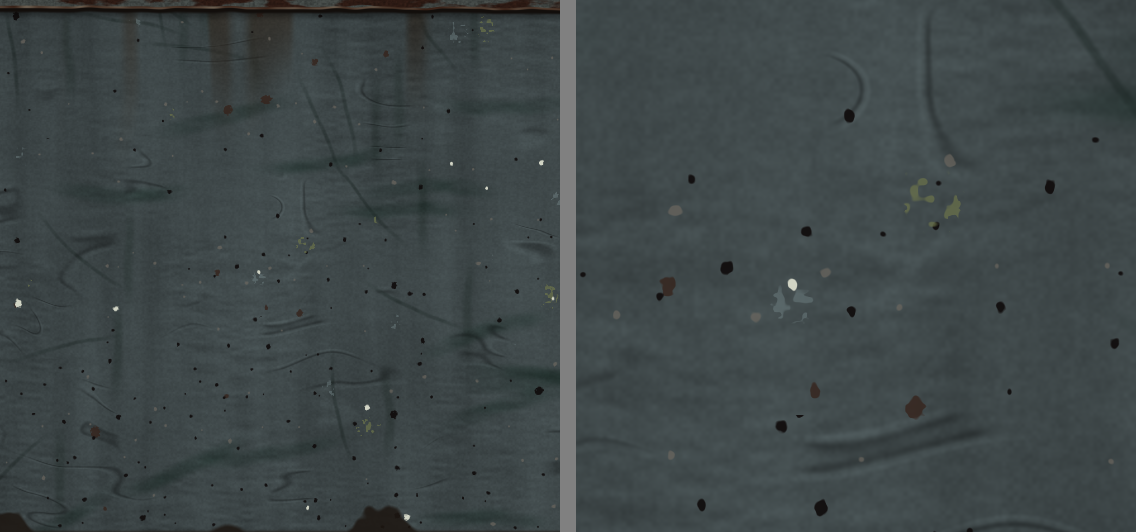
Left: the whole. Right: its middle third, enlarged.
This texture is drawn by a Shadertoy shader. Its source:

```glsl
// Weathered slate-green painted metal with rust runs, scuffs, specks and a rusty top rim

float hash(vec2 p) {
    return fract(sin(dot(p, vec2(127.1, 311.7))) * 43758.5);
}

float noise(vec2 p) {
    vec2 i = floor(p), f = fract(p);
    f = f * f * (3.0 - 2.0 * f);
    return mix(mix(hash(i), hash(i + vec2(1, 0)), f.x),
               mix(hash(i + vec2(0, 1)), hash(i + vec2(1, 1)), f.x), f.y);
}

float fbm(vec2 p) {
    float sum = 0.0, amp = 0.53;
    for (int i = 0; i < 4; i++) {
        sum += amp * noise(p);
        p = mat2(1.6, 0.3, -0.3, 1.6) * p * 1.25 + 7.3;
        amp *= 0.5;
    }
    return sum;
}

// Paint surface height: wrinkles that run mostly sideways
float wrinkles(vec2 p) {
    p.y += 0.02 * noise(p * 9.0);
    float fine = noise(p * vec2(45, 130));
    float broad = noise(p * vec2(13, 52) + 4.0);
    return 0.45 * fine + 0.8 * broad;
}

// One ragged dot in some of the cells; radius is in canvas heights
float specks(vec2 p, float cells, float density, float radius, float seed) {
    vec2 id = floor(p * cells) + seed;
    vec2 centre = 0.25 + 0.5 * vec2(hash(id), hash(id + 31.7));
    vec2 d = (fract(p * cells) - centre) / cells;
    d.x *= 0.8 + 0.6 * hash(id + 5.1);
    float size = radius * (0.4 + 0.9 * pow(hash(id + 12.4), 2.0));
    float edge = length(d) - size * (0.65 + 0.7 * noise(p * 330.0));
    float soft = 0.7 / iResolution.y;
    return step(hash(id + 57.9), density) * (1.0 - smoothstep(-soft, soft + 0.0006, edge));
}

// Groups of small flakes
float flakes(vec2 p, float cells, float density, float seed) {
    float patchMask = specks(p, cells, density, 0.017, seed);
    return patchMask * smoothstep(0.62, 0.78, noise(p * 190.0 + seed));
}

// Bent stroke that fades along its length
float stroke(vec2 p, vec2 centre, float angle, float bend, float halfLength, float width) {
    float c = cos(angle), s = sin(angle);
    vec2 q = mat2(c, -s, s, c) * (p - centre);
    q.y += bend * q.x * q.x + 0.012 * (noise(p * 14.0) - 0.5);
    float along = 1.0 - smoothstep(0.3, 1.0, abs(q.x) / halfLength);
    return along * (1.0 - smoothstep(0.15, 1.0, abs(q.y) / width));
}

void mainImage(out vec4 fragColor, in vec2 fragCoord) {
    vec2 p = fragCoord / iResolution.y;
    float aspect = iResolution.x / iResolution.y;
    float depth = 1.0 - p.y;

    // Painted base: clouds, vertical weathering, relief and grain
    float clouds = fbm(p * 4.0);
    float runs = fbm(p * vec2(24, 2.5) + 9.0);
    float relief = wrinkles(p) - wrinkles(p + vec2(0.001, 0.0045));
    float roughness = 0.35 + 0.9 * smoothstep(0.35, 0.65, noise(p * 4.5 + 2.0));
    float grain = noise(p * 260.0) - 0.5 + 0.6 * (noise(p * 420.0) - 0.5);
    float shade = 1.0 + 0.28 * (clouds - 0.5) + 0.24 * (runs - 0.5)
                + 0.22 * relief * roughness + 0.09 * grain;
    shade -= 0.10 * (1.0 - smoothstep(0.0, 0.3, depth));
    vec3 color = vec3(0.242, 0.277, 0.283) * shade;

    // Long broken creases with a lit lower lip
    float crease = noise(p * vec2(6, 26) + 2.0 * noise(p * 8.0)) - 0.5;
    float broken = smoothstep(0.52, 0.72, noise(p * 11.0 + 20.0));
    color *= 1.0 - 0.24 * broken * (1.0 - smoothstep(0.0, 0.05, abs(crease)));
    color *= 1.0 + 0.10 * broken * (1.0 - smoothstep(0.0, 0.05, abs(crease - 0.08)));

    // Broad greenish scuffs, thin scratches and upright drips
    for (int i = 0; i < 14; i++) {
        float k = float(i);
        vec2 centre = vec2(hash(vec2(k, 1.3)) * aspect, hash(vec2(k, 4.7)) * 0.9);
        float tilt = hash(vec2(k, 8.1));
        float bend = 3.0 * (hash(vec2(k, 2.9)) - 0.5);
        float scuff = stroke(p, centre, 0.7 * tilt - 0.1, bend * 0.6, 0.16, 0.022);
        scuff *= 0.4 + 0.9 * noise(p * vec2(30, 60));
        float scratch = stroke(p, centre.yx, 2.6 * tilt - 1.7, bend, 0.13, 0.0055);
        float drip = stroke(p, centre.yx + vec2(0.1, 0), 1.57, 0.0, 0.11, 0.014);
        color *= 1.0 - vec3(0.24, 0.17, 0.20) * scuff;
        color *= 1.0 - vec3(0.26, 0.22, 0.24) * scratch * (0.5 + 0.6 * noise(p * 60.0));
        color *= 1.0 - vec3(0.15, 0.12, 0.14) * drip;
    }

    // Rust washed down from the rim
    float runLength = 0.08 + 0.42 * noise(vec2(p.x * 9.0, 3.0));
    float rust = smoothstep(0.52, 0.8, noise(vec2(p.x * 24.0 + 0.5 * noise(p * 6.0), 8.5)));
    rust *= 1.0 - smoothstep(0.0, 1.0, depth / runLength);
    color = mix(color, vec3(0.19, 0.165, 0.135) * shade, 0.75 * rust);

    // Pits and rust spots, denser towards the bottom
    float low = smoothstep(0.2, 0.9, depth);
    float pits = max(specks(p, 21.0, 0.05 + 0.12 * low, 0.0055, 3.0),
                     specks(p, 41.0, 0.03 + 0.06 * low, 0.0028, 17.0));
    color = mix(color, vec3(0.21, 0.14, 0.11), 0.8 * specks(p, 13.0, 0.06, 0.009, 44.0));
    color = mix(color, vec3(0.06, 0.045, 0.045), 0.92 * pits);

    // Pale chips, dull crumbs and lichen flakes
    color = mix(color, vec3(0.42, 0.40, 0.37), 0.7 * specks(p, 33.0, 0.07, 0.0028, 71.0));
    color = mix(color, vec3(0.45, 0.52, 0.53), 0.45 * flakes(p, 9.0, 0.10, 23.0));
    color = mix(color, vec3(0.42, 0.45, 0.29), 0.7 * flakes(p, 8.0, 0.10, 61.0));
    color = mix(color, vec3(0.82, 0.83, 0.77), specks(p, 15.0, 0.045, 0.0065, 90.0));

    // Rust gnawing at the bottom edge
    float gnaw = 0.045 * smoothstep(0.5, 0.9, noise(vec2(p.x * 7.0, 5.0)));
    gnaw *= 0.6 + 0.8 * noise(p * 45.0);
    color = mix(color, vec3(0.11, 0.085, 0.065), 0.85 * (1.0 - smoothstep(-0.004, 0.006, p.y - gnaw)));

    // Top rim: shadow, worn bright edge and rust-blistered face
    float rim = depth - 0.004 * p.x + 0.004 * (noise(p * vec2(30, 60)) - 0.5);
    float blister = smoothstep(0.45, 0.62, fbm(p * vec2(15, 45) + 3.0));
    vec3 face = mix(vec3(0.25, 0.27, 0.26), vec3(0.17, 0.10, 0.075), blister);
    vec3 worn = mix(vec3(0.21, 0.12, 0.08), vec3(0.43, 0.38, 0.32), noise(p * vec2(40, 90)));
    color *= 1.0 - 0.35 * (1.0 - smoothstep(0.02, 0.04, rim));
    color = mix(vec3(0.07, 0.055, 0.045), color, smoothstep(0.019, 0.025, rim));
    color = mix(worn, color, smoothstep(0.013, 0.016, rim));
    color = mix(face * (1.0 + 0.3 * grain), color, smoothstep(0.009, 0.012, rim));

    fragColor = vec4(color, 1.0);
}
```
